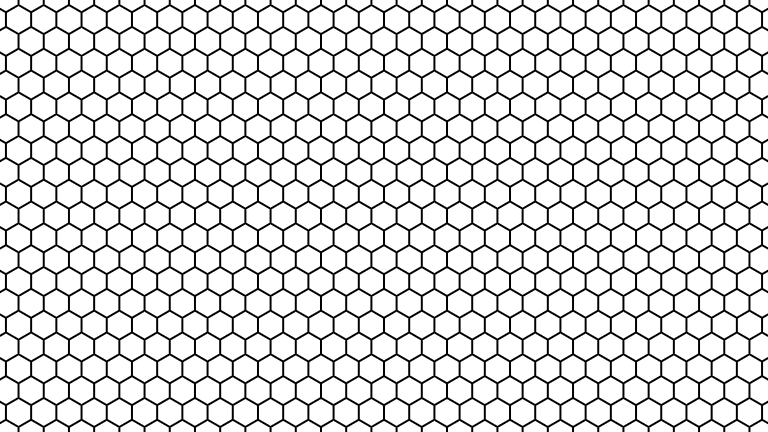
Give the GLSL for this pattern, as a Shadertoy shader.

```glsl
// Honeycomb grid of thin black lines on white, with upright cell sides.

// Distance from p to the nearest cell border; cells are one unit wide.
float hexBorderDistance(vec2 p) {
    vec2 period = vec2(1.0, sqrt(3.0));

    // Two interleaved rectangular lattices hold the cell centres.
    vec2 evenRow = mod(p + 0.5 * period, period) - 0.5 * period;
    vec2 oddRow = mod(p, period) - 0.5 * period;
    vec2 local = abs(dot(evenRow, evenRow) < dot(oddRow, oddRow) ? evenRow : oddRow);

    return 0.5 - max(local.x, dot(local, 0.5 * period));
}

void mainImage(out vec4 fragColor, in vec2 fragCoord) {
    // Cell units, with one cell centred on the canvas.
    float unitsPerPixel = 17.14 / iResolution.y;
    vec2 p = (fragCoord - 0.5 * iResolution.xy) * unitsPerPixel;

    // Line coverage, smoothed over one pixel.
    float line = clamp(0.5 + (0.0393 - hexBorderDistance(p)) / unitsPerPixel, 0.0, 1.0);

    fragColor = vec4(mix(vec3(1.0), vec3(0.0), line), 1.0);
}
```
